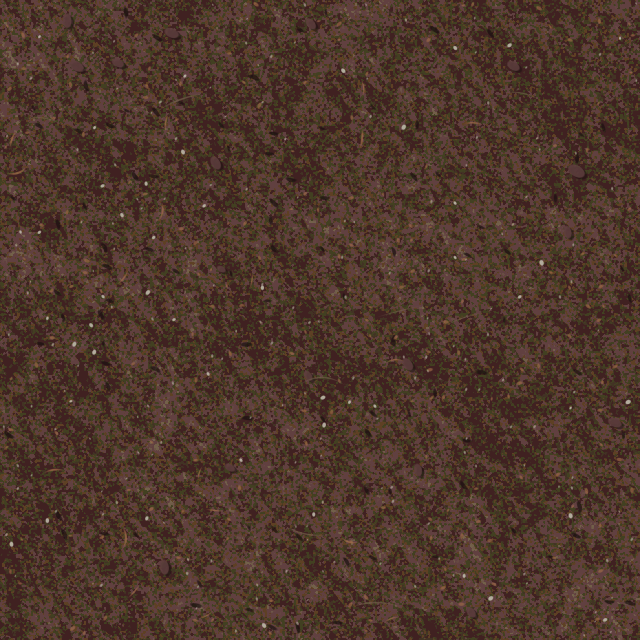
Write a Shadertoy shader that draws this texture.

```glsl
// Dark garden soil: fine crumbs in six earth tones over soft clods and broad mottling.
// Cellular noise picks each crumb's tone, layered sines tint the large patches,
// and jittered grids scatter pits, pebbles, chips and fibres on top.

const float GRAIN_SCALE = 290.0;   // crumbs across the canvas
const float CLOD_SCALE = 95.0;
const float LUMP_SCALE = 38.0;
const float GRAIN_WEIGHT = 0.80;
const float CLOD_WEIGHT = 0.62;
const float LUMP_WEIGHT = 0.30;
const float MOTTLE_WEIGHT = 0.36;
const float SLOPE = -0.95;         // main direction of streaks and pits
const float EDGE = 0.0011;         // softness of scattered shapes

const vec3 RED_EARTH = vec3(0.25, 0.13, 0.13);
const vec3 DARK_UMBER = vec3(0.26, 0.20, 0.14);
const vec3 MOSS = vec3(0.26, 0.25, 0.13);
const vec3 BROWN = vec3(0.37, 0.25, 0.14);
const vec3 MAUVE = vec3(0.38, 0.25, 0.25);
const vec3 TAN = vec3(0.45, 0.38, 0.29);
const vec3 PIT = vec3(0.10, 0.06, 0.06);
const vec3 BARK = vec3(0.62, 0.42, 0.28);
const vec3 GRIT = vec3(0.74, 0.72, 0.66);

vec3 hash3(vec2 p) {
    vec3 q = fract(p.xyx * vec3(0.1031, 0.1030, 0.0973));
    q += dot(q, q.yxz + 33.33);
    return fract((q.xxy + q.yzz) * q.zyx);
}

mat2 rotation(float a) {
    float c = cos(a), s = sin(a);
    return mat2(c, -s, s, c);
}

// Earth tone for a level from dark (0) to light (1)
vec3 earth(float level) {
    const float blend = 0.012;
    vec3 c = mix(RED_EARTH, DARK_UMBER, smoothstep(-blend, blend, level - 0.25));
    c = mix(c, MOSS, smoothstep(-blend, blend, level - 0.37));
    c = mix(c, BROWN, smoothstep(-blend, blend, level - 0.61));
    c = mix(c, MAUVE, smoothstep(-blend, blend, level - 0.75));
    return mix(c, TAN, smoothstep(-blend, blend, level - 0.975));
}

// Random value per cell, blended softly at the borders, about -1.7 to 1.7
float cellTone(vec2 p) {
    vec2 id = floor(p);
    float sum = 0.0, total = 0.0;
    for (int y = -1; y <= 1; y++)
    for (int x = -1; x <= 1; x++) {
        vec2 cell = id + vec2(x, y);
        vec3 h = hash3(cell + 71.0);
        vec2 d = cell + 0.15 + 0.7 * h.xy - p;
        float w = exp(-14.0 * dot(d, d));
        sum += w * (h.z - 0.5) * 3.46;
        total += w;
    }
    return sum / total;
}

// Broad patches from layered, warped sines
float mottle(vec2 p) {
    float sum = 0.0, amp = 1.0;
    p = p * 9.0 + 2.3;
    for (int i = 0; i < 5; i++) {
        p = rotation(1.1) * p + 0.8 * sin(p.yx * 0.7 + float(i));
        sum += amp * sin(p.x) * cos(p.y * 0.8);
        amp *= 0.75;
        p *= 1.45;
    }
    return sum;
}

// Crumbs: each cell has its own tone, shifted by the larger structure
vec3 crumbs(vec2 uv, float base) {
    vec2 p = uv * GRAIN_SCALE, id = floor(p);
    vec3 sum = vec3(0.0);
    float total = 0.0;
    for (int y = -1; y <= 1; y++)
    for (int x = -1; x <= 1; x++) {
        vec2 cell = id + vec2(x, y);
        vec3 h = hash3(cell);
        vec2 d = cell + 0.1 + 0.8 * h.xy - p;
        float w = exp(-24.0 * dot(d, d));
        float tone = base + GRAIN_WEIGHT * (h.z - 0.5) * 3.46;
        sum += w * earth(1.0 / (1.0 + exp(-1.6 * tone)));
        total += w;
    }
    return sum / total;
}

// Scattered bent ellipses, one at most per grid cell; returns coverage
float scatter(vec2 uv, float grid, float chance, vec2 radii, float angle, float spread, float bend) {
    vec2 cell = floor(uv * grid);
    vec3 place = hash3(cell + grid * 3.7);
    vec3 form = hash3(cell + grid * 7.1 + 19.0);
    vec2 q = uv - (cell + 0.25 + 0.5 * place.xy) / grid;
    q = rotation(angle + spread * (form.x - 0.5)) * q;
    q.y += bend * (form.y - 0.5) * q.x * q.x;
    vec2 r = radii * mix(0.55, 1.1, form.z);
    float dist = (length(q / r) - 1.0) * min(r.x, r.y);
    float soft = max(EDGE, 0.7 / iResolution.y);
    return step(place.z, chance) * smoothstep(soft, -soft, dist);
}

void mainImage(out vec4 fragColor, in vec2 fragCoord) {
    vec2 uv = fragCoord / iResolution.y;
    vec2 along = rotation(SLOPE) * uv * vec2(0.65, 1.1);

    float base = CLOD_WEIGHT * cellTone(along * CLOD_SCALE)
               + LUMP_WEIGHT * cellTone(along * LUMP_SCALE + 40.0)
               + MOTTLE_WEIGHT * mottle(uv);
    vec3 color = crumbs(uv, base);

    // Pits and pebbles with a shadow on the lower right
    color = mix(color, PIT, 0.70 * scatter(uv, 27.0, 0.13, vec2(0.0085, 0.0032), -0.8, 1.6, 50.0));
    vec2 shade = uv + vec2(-0.004, 0.003);
    color = mix(color, PIT, 0.55 * scatter(shade, 13.0, 0.10, vec2(0.013, 0.008), SLOPE, 1.2, 0.0));
    color = mix(color, MAUVE * 0.97, 0.85 * scatter(uv, 13.0, 0.10, vec2(0.013, 0.008), SLOPE, 1.2, 0.0));

    // Bark chips, fibres and pale grit
    color = mix(color, BARK, 0.65 * scatter(uv, 41.0, 0.11, vec2(0.0042, 0.0024), 0.6, 3.0, 0.0));
    color = mix(color, BARK, 0.75 * scatter(uv, 17.0, 0.06, vec2(0.012, 0.0017), 0.7, 2.0, 40.0));
    color = mix(color, TAN, 0.70 * scatter(uv, 9.0, 0.07, vec2(0.025, 0.0012), 0.2, 0.8, 20.0));
    color = mix(color, GRIT, 0.60 * scatter(uv, 53.0, 0.05, vec2(0.0024, 0.0016), 1.4, 1.5, 0.0));
    color = mix(color, GRIT, 0.90 * scatter(uv, 23.0, 0.07, vec2(0.0040, 0.0029), 1.4, 2.0, 0.0));

    fragColor = vec4(color, 1.0);
}
```
